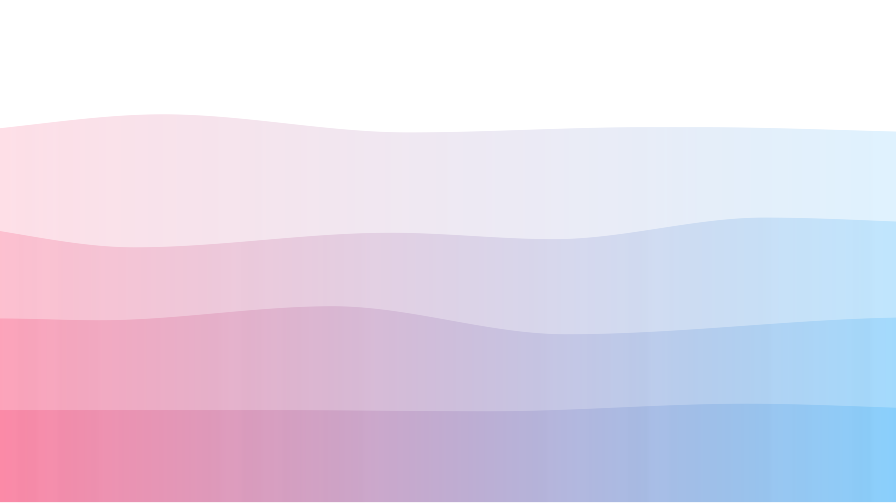
Reproduce this background procedurally as a WebGL 2 fragment shader.

```glsl
#version 300 es
precision highp float;
// Four stacked translucent waves running from pink to sky blue on white.

uniform vec2 u_resolution;
out vec4 fragColor;

const vec3 PAPER = vec3(1.0);
const vec3 PINK = vec3(0.98, 0.535, 0.65);
const vec3 LILAC = vec3(0.755, 0.675, 0.82);
const vec3 SKY = vec3(0.535, 0.81, 0.985);
const vec4 WAVE_OPACITY = vec4(0.27, 0.54, 0.78, 1.0); // back to front
const float BOTTOM_MARGIN = 0.0035;
const float BAND_COUNT = 44.0;
const float BAND_STRENGTH = 0.012;

// Sine-free hash of one number to the range 0..1.
float hash(float n) {
    n = fract(n * 0.1031);
    n *= n + 33.33;
    return fract(n * (n + n));
}

// Soft-edged vertical bands, centred on zero.
float bands(float x) {
    float cell = floor(x * BAND_COUNT);
    float blend = smoothstep(0.7, 1.0, fract(x * BAND_COUNT));
    return mix(hash(cell + 7.0), hash(cell + 8.0), blend) - 0.5;
}

// Eased change of height between two horizontal positions.
float ease(float x, float from, float to, float change) {
    return change * smoothstep(from, to, x);
}

// Top edges of the four waves, back to front.
vec4 waveHeights(float x) {
    float back = 0.7338
        + ease(x, -0.104, 0.182, 0.0394) + ease(x, 0.182, 0.456, -0.0359)
        + ease(x, 0.456, 0.720, 0.0104) + ease(x, 0.780, 1.107, -0.0116);
    float upper = 0.5602
        + ease(x, -0.104, 0.150, -0.0509) + ease(x, 0.150, 0.436, 0.0289)
        + ease(x, 0.436, 0.618, -0.0127) + ease(x, 0.618, 0.853, 0.0428)
        + ease(x, 0.853, 1.107, -0.0127);
    float lower = 0.3681
        + ease(x, 0.000, 0.111, -0.0035) + ease(x, 0.111, 0.371, 0.0278)
        + ease(x, 0.371, 0.632, -0.0556) + ease(x, 0.632, 1.029, 0.0336);
    float front = 0.1863
        + ease(x, 0.300, 0.547, -0.0023) + ease(x, 0.547, 0.833, 0.0150)
        + ease(x, 0.833, 1.100, -0.0116);
    return vec4(back, upper, lower, front);
}

// Horizontal tint shared by every wave.
vec3 waveTint(float x) {
    vec3 tint = x < 0.5 ? mix(PINK, LILAC, x * 2.0) : mix(LILAC, SKY, x * 2.0 - 1.0);
    return tint + BAND_STRENGTH * bands(x);
}

void main() {
    vec2 uv = gl_FragCoord.xy / u_resolution;
    float halfPixel = 0.5 / u_resolution.y;
    vec4 heights = waveHeights(uv.x);

    // Each nearer wave replaces the opacity of the one behind it.
    float opacity = 0.0;
    for (int i = 0; i < 4; i++) {
        float inside = smoothstep(-halfPixel, halfPixel, heights[i] - uv.y);
        opacity = mix(opacity, WAVE_OPACITY[i], inside);
    }

    // Thin strip of paper along the bottom.
    opacity *= smoothstep(-halfPixel, halfPixel, uv.y - BOTTOM_MARGIN);

    fragColor = vec4(mix(PAPER, waveTint(uv.x), opacity), 1.0);
}
```
